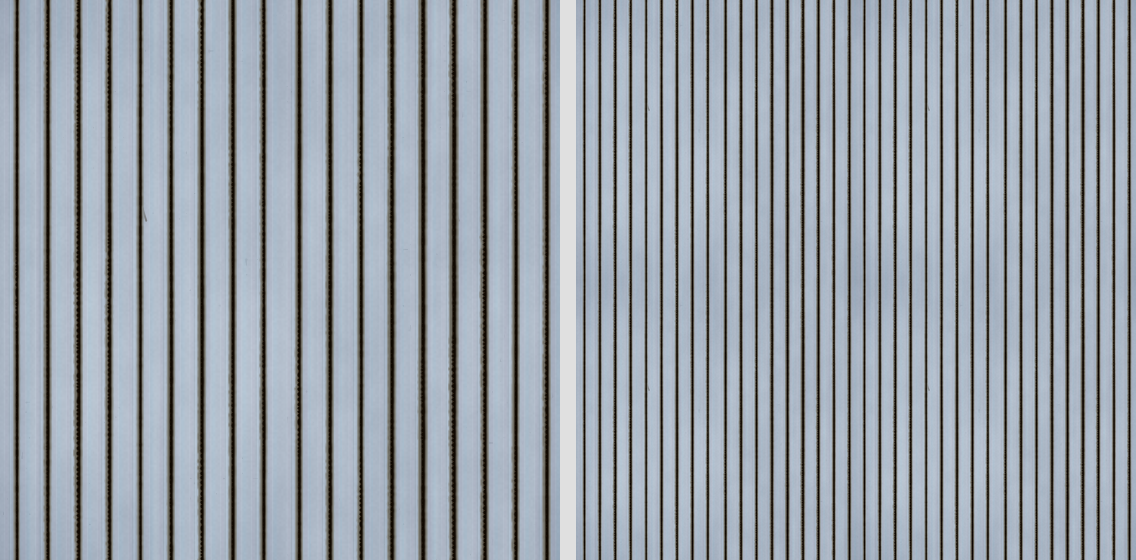
Left, the tile; right, the same tile 2 across and 2 down.
This texture is drawn by a WebGL 1 fragment shader. Its source:

```glsl
precision highp float;
// Pale blue-grey ribbed panels: 18 vertical strips parted by dark, worn grooves.
// Each groove is a stack of distance bands whose edges are roughened and beaded
// by wrapping noise; the panels carry faint ribs, vertical streaks and scuffs.
uniform vec2 u_resolution;

const float STRIPS = 18.0;

float hash(vec2 p) {
  p = fract(p * vec2(0.1031, 0.1137));
  p += dot(p, p.yx + 33.33);
  return fract((p.x + p.y) * p.x * 17.3);
}

// Value noise that repeats after the given whole period
float noise(vec2 p, vec2 period) {
  vec2 c = floor(p), f = fract(p);
  f = f * f * (3.0 - 2.0 * f);
  vec2 a = mod(c, period), b = mod(c + 1.0, period);
  return mix(mix(hash(a), hash(vec2(b.x, a.y)), f.x),
             mix(hash(vec2(a.x, b.y)), hash(b), f.x), f.y);
}

float tileNoise(vec2 uv, vec2 cells) {
  return noise(uv * cells, cells);
}

// Noise along one strip only, different in every strip
float stripNoise(float strip, float y, float cells) {
  return noise(vec2(strip, y * cells), vec2(STRIPS, cells));
}

// Soft vertical ridge centred on zero
float ridge(float d, float width) {
  return exp(-d * d / (width * width));
}

float segment(vec2 p, vec2 a, vec2 b) {
  vec2 ab = b - a;
  return length(p - a - ab * clamp(dot(p - a, ab) / dot(ab, ab), 0.0, 1.0));
}

// Coverage of a groove band with the given half width
float band(float dist, float halfWidth, float blur) {
  return 1.0 - smoothstep(halfWidth - blur, halfWidth + blur, dist);
}

void main() {
  vec2 uv = gl_FragCoord.xy / u_resolution;
  float x = uv.x * STRIPS;
  float strip = floor(x);
  float blur = max(0.5 * STRIPS / u_resolution.x, 0.012);

  // Groove centres drift a little, with one wider panel in the middle
  float drift = strip < 8.5 ? -0.008 * strip : 0.075 - 0.005 * (strip - 9.0);
  float d = fract(x) - 0.54 - drift;
  d += 0.008 * (stripNoise(strip, uv.y, 9.0) - 0.5);

  // Panel: broad tint, streaks, soft mottling and fine grain
  vec3 color = vec3(0.684, 0.730, 0.784);
  float broad = tileNoise(uv, vec2(6.0, 3.0)) + 0.6 * tileNoise(uv, vec2(13.0, 5.0)) - 0.8;
  float streak = tileNoise(uv, vec2(126.0, 2.0)) - 0.5;
  float mottle = tileNoise(uv, vec2(36.0, 24.0)) - 0.5;
  float grain = tileNoise(uv, vec2(256.0)) - 0.5;
  color += vec3(0.062, 0.058, 0.052) * broad + vec3(0.030, 0.036, 0.028) * streak;
  color += 0.022 * mottle + 0.018 * grain;

  // Gentle crown: panels darken toward their grooves
  color -= vec3(0.045, 0.040, 0.035) * ridge(d + 0.01, 0.24);

  // Fixed ribs: lavender and blue zones, thin pale lines, a lip beside the groove
  color += vec3(-0.018, 0.008, 0.014) * ridge(d - 0.37, 0.07);
  color += vec3(0.008, -0.008, 0.000) * ridge(d - 0.22, 0.06);
  color += vec3(0.008, -0.010, -0.004) * ridge(d + 0.33, 0.06);
  color += 0.022 * ridge(d - 0.29, 0.018) + 0.018 * ridge(d + 0.39, 0.018);
  color += vec3(0.025, 0.035, 0.04) * ridge(d + 0.195, 0.025);
  color -= 0.030 * ridge(d + 0.245, 0.018);

  // Sparse pale-grey specks
  float speck = smoothstep(0.93, 0.99, tileNoise(uv, vec2(150.0, 110.0)));
  color -= 0.05 * speck * smoothstep(0.5, 0.8, tileNoise(uv + 0.37, vec2(11.0)));

  // Two slanted scuffs beside grooves
  for (int i = 0; i < 2; i++) {
    vec2 start = vec2(0.248 + 0.558 * float(i), 0.650);
    float scuff = segment(uv, start, start + vec2(0.013, -0.044));
    float patchy = 0.3 + 0.6 * tileNoise(uv, vec2(90.0));
    color = mix(color, vec3(0.36, 0.35, 0.33), patchy * (1.0 - smoothstep(0.0005, 0.003, scuff)));
  }

  // Wear: beads and ragged edges whose strength varies along each groove
  float wear = smoothstep(0.35, 0.8, stripNoise(strip, uv.y + 0.31, 5.0));
  wear *= 0.3 + 0.7 * hash(vec2(strip + 3.0, 71.0));
  float phase = 6.2832 * hash(vec2(strip, 19.0)) + 9.0 * stripNoise(strip, uv.y, 43.0);
  float bead = 0.5 + 0.5 * sin(6.2832 * 112.0 * uv.y + phase);
  float ragged = stripNoise(strip, uv.y, 170.0) - 0.5;
  float leftSide = 1.0 - smoothstep(-0.03, 0.04, d);
  float dist = abs(d + 0.006) + (0.008 + 0.035 * wear * leftSide) * ragged;
  float coreDist = abs(d - 0.006) + 0.008 * ragged + 0.030 * wear * leftSide * (bead - 0.45);

  // Groove bands from outer shadow to black core, wider in some grooves
  float reach = 0.040 * (hash(vec2(strip, 43.0)) - 0.5);
  reach += 0.020 * (stripNoise(strip, uv.y, 4.0) - 0.5);
  color = mix(color, vec3(0.55, 0.56, 0.55), band(dist, 0.135 + reach, blur * 1.3));
  color = mix(color, vec3(0.44, 0.43, 0.39), band(dist, 0.098 + reach, blur));
  color = mix(color, vec3(0.27, 0.25, 0.21), band(coreDist, 0.064 + 0.5 * reach, blur));
  color = mix(color, vec3(0.19, 0.16, 0.13), band(coreDist, 0.047 + 0.4 * reach, blur));
  color = mix(color, vec3(0.06, 0.03, 0.0), band(coreDist, 0.034 + 0.4 * reach, blur * 0.8));

  // Brown flecks between the beads
  float fleck = smoothstep(0.6, 1.0, bead) * ridge(d + 0.022, 0.026);
  color = mix(color, vec3(0.29, 0.23, 0.15), 0.7 * fleck * (0.25 + 0.75 * wear));

  gl_FragColor = vec4(clamp(color, 0.0, 1.0), 1.0);
}
```
